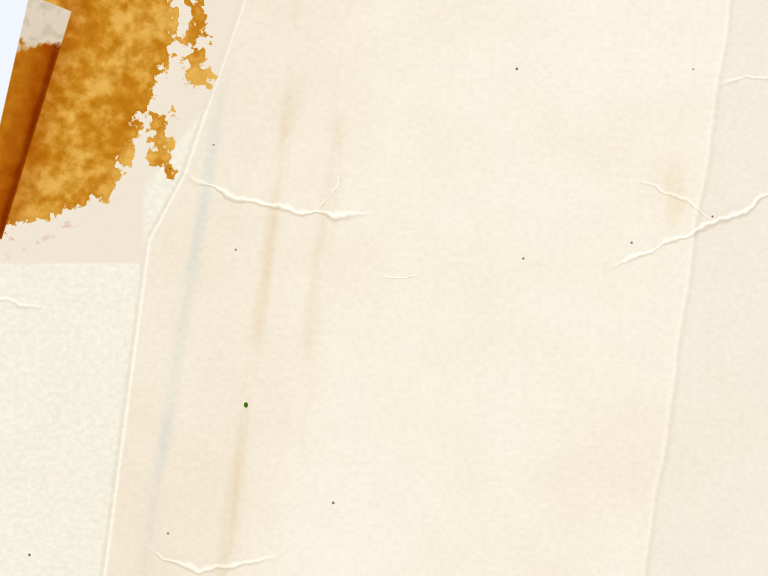
Write a WebGL 2 fragment shader that draws this texture.

```glsl
#version 300 es
precision highp float;
// Aged cream paper with folds, creases and a torn corner of amber tape stain.
// Layers of gradient noise give tint and tooth; straight leaning edges bound
// the stain, and bent ridge profiles draw the lit and shaded creases.
uniform vec2 u_resolution;
out vec4 fragColor;

const vec3 CREAM = vec3(0.985, 0.953, 0.888);
const vec3 TAN = vec3(0.955, 0.907, 0.820);
const vec3 AMBER = vec3(0.78, 0.51, 0.11);
const vec3 HONEY = vec3(0.88, 0.67, 0.30);
const vec3 BROWN = vec3(0.64, 0.31, 0.02);

vec2 hash2(vec2 p) {
  vec3 q = fract(p.xyx * vec3(0.1031, 0.1030, 0.0973));
  q += dot(q, q.yzx + 33.33);
  return fract((q.xx + q.yz) * q.zy);
}

float gradientAt(vec2 cell, vec2 f, vec2 corner) {
  float a = 6.2832 * hash2(cell + corner).x;
  return dot(vec2(cos(a), sin(a)), f - corner);
}

float noise(vec2 p) {
  vec2 c = floor(p), f = p - c;
  vec2 w = f * f * f * (f * (f * 6.0 - 15.0) + 10.0);
  float low = mix(gradientAt(c, f, vec2(0, 0)), gradientAt(c, f, vec2(1, 0)), w.x);
  float high = mix(gradientAt(c, f, vec2(0, 1)), gradientAt(c, f, vec2(1, 1)), w.x);
  return mix(low, high, w.y);
}

float fbm(vec2 p) {
  float sum = 0.0, amp = 0.7;
  for (int i = 0; i < 4; i++) {
    sum += amp * noise(p);
    p = mat2(1.6, 1.2, -1.2, 1.6) * p + 7.3;
    amp *= 0.55;
  }
  return sum;
}

float cover(float d, float soft) { return smoothstep(-soft, soft, d); }
float bell(float d, float width) { return exp(-d * d / (width * width)); }

float boxDepth(vec2 p, vec2 center, vec2 halfSize) {
  vec2 d = halfSize - abs(p - center);
  return min(d.x, d.y);
}

// Lit ridge with a shaded lower side, bent between a and b
float crease(vec2 p, vec2 a, vec2 b, float sag, float width) {
  vec2 dir = normalize(b - a), q = p - a;
  float t = dot(q, dir) / length(b - a);
  float s = dot(q, vec2(-dir.y, dir.x)) - sag * 4.0 * t * (1.0 - t);
  s -= 0.012 * noise(p * 22.0) + 0.004 * noise(p * 70.0);
  float fade = smoothstep(0.0, 0.2, t) * smoothstep(1.0, 0.75, t);
  float w = width * (0.75 + 0.7 * noise(p * 18.0 + 4.0));
  return fade * (bell(s, w) - 0.9 * bell(s + 1.9 * w, w));
}

// Sparse dark dots scattered over a grid
float specks(vec2 p, float scale, float px) {
  vec2 c = floor(p * scale), h = hash2(c + 11.0);
  vec2 center = (c + 0.2 + 0.6 * hash2(c + 47.0)) / scale;
  float radius = 0.0010 + 0.0012 * h.y;
  return step(h.x, 0.22) * cover(radius - length(p - center), px);
}

vec3 paper(vec2 p, float leftFold, float rightFold) {
  float lean = p.x - 0.14 * p.y;
  float left = cover(leftFold, 0.003), right = cover(-rightFold, 0.008);
  float band = (1.0 - left) * smoothstep(0.56, 0.30, lean);
  float tint = 0.20 + 0.55 * band + 0.7 * fbm(p * 2.6);
  vec3 col = mix(CREAM, TAN, clamp(tint, 0.0, 1.0));
  col = mix(col, vec3(0.965, 0.945, 0.875), 0.75 * left);
  col = mix(col, vec3(0.952, 0.918, 0.853), 0.6 * right);
  // Long leaning stains and a cool bruise
  float patchy = smoothstep(-0.25, 0.4, fbm(vec2(lean * 22.0, p.y * 4.0)));
  float streak = bell(lean - 0.388, 0.013) + 0.6 * bell(lean - 0.48, 0.018);
  col -= streak * patchy * vec3(0.035, 0.060, 0.090);
  float bruise = bell(lean - 0.246 - 0.025 * p.y, 0.012) * smoothstep(0.95, 0.8, p.y);
  col -= bruise * (0.4 + 0.6 * patchy) * vec3(0.065, 0.035, 0.010);
  col -= vec3(0.02, 0.04, 0.08) * bell(length(p - vec2(1.16, 0.66)), 0.06) * patchy;
  return col;
}

float creases(vec2 p) {
  float c = crease(p, vec2(0.31, 0.705), vec2(0.67, 0.63), -0.025, 0.0035);
  c += crease(p, vec2(1.04, 0.535), vec2(1.40, 0.70), -0.012, 0.0035);
  c += 0.8 * crease(p, vec2(0.24, 0.06), vec2(0.50, 0.055), -0.045, 0.003);
  c += 0.6 * crease(p, vec2(-0.03, 0.48), vec2(0.08, 0.46), 0.006, 0.003);
  c += 0.6 * crease(p, vec2(0.66, 0.528), vec2(0.73, 0.526), -0.004, 0.0025);
  c += 0.6 * crease(p, vec2(0.55, 0.635), vec2(0.60, 0.70), 0.0, 0.0025);
  c += 0.6 * crease(p, vec2(1.10, 0.69), vec2(1.24, 0.61), 0.01, 0.003);
  return c + 0.6 * crease(p, vec2(1.24, 0.86), vec2(1.38, 0.88), -0.005, 0.003);
}

// Amber residue, its pale halo, and the folded strip at the corner
vec3 tape(vec3 col, vec2 p, float leftFold, float px) {
  float grain = fbm(p * 42.0), blotch = fbm(p * 11.0 + 3.0);
  float lower = p.y - 0.60 - 0.30 * p.x;
  float film = cover(leftFold, px) * cover(0.25 - p.x + max(lower, 0.0), 0.008);
  col = mix(col, vec3(0.945, 0.893, 0.822), 0.8 * film * cover(p.y - 0.543, px));
  float rust = smoothstep(0.18, 0.4, grain) * smoothstep(-0.07, 0.0, lower);
  col = mix(col, vec3(0.74, 0.55, 0.43), 0.6 * rust * cover(0.13 - p.x, 0.04));
  float body = 0.305 - 0.45 * max(0.92 - p.y, 0.0) - p.x;
  float depth = max(body, boxDepth(p, vec2(0.342, 0.95), vec2(0.03, 0.11)) - 0.016);
  depth = max(depth, boxDepth(p, vec2(0.278, 0.75), vec2(0.022, 0.06)) - 0.008);
  depth = min(depth, lower);
  float stain = cover(depth + 0.045 * grain + 0.012 * blotch, 0.003 + px);
  vec3 amber = mix(AMBER, HONEY, smoothstep(-0.25, 0.45, blotch + 0.5 * grain));
  float edge = p.x - 0.125 + 0.307 * (0.983 - p.y);
  amber = mix(amber, BROWN, 0.45 * bell(edge, 0.03) + 0.25 * smoothstep(0.1, 0.5, -blotch));
  col = mix(col, amber + 0.10 * grain, stain);
  float outer = p.x - 0.049 + 0.226 * (1.0 - p.y);
  vec3 strip = mix(BROWN, AMBER, smoothstep(-0.01, -0.06, edge) * 0.6 + 0.5 * grain);
  strip -= vec3(0.14, 0.12, 0.01) * bell(edge + 0.006, 0.007);
  vec3 cap = vec3(0.88, 0.82, 0.73) - 0.18 * max(grain, 0.0);
  strip = mix(strip, cap, cover(p.y - 0.92 + 0.03 * grain, 0.01));
  float tip = cover(1.03 - 0.4 * p.x - p.y, px);
  col = mix(col, strip, cover(-edge, px) * cover(p.y - 0.585, px) * tip);
  return mix(col, vec3(0.95, 0.97, 1.0), cover(-outer, px) * cover(p.y - 0.75, px));
}

void main() {
  float px = 1.0 / u_resolution.y;
  vec2 p = gl_FragCoord.xy * px;
  float bend = 0.406 * max(p.y - 0.583, 0.0) - 0.198 * max(p.y - 0.696, 0.0);
  float leftFold = 0.182 + 0.134 * p.y + bend - p.x;
  float rightFold = 1.116 + 0.15 * p.y + 0.008 * noise(p * 9.0) - p.x;
  vec3 col = paper(p, leftFold, rightFold);
  // Paper tooth, lit from the upper left
  float tooth = noise(p * vec2(85, 110)) + 0.7 * noise(p * 190.0);
  col += tooth * mix(0.020, 0.032, cover(leftFold, 0.01)) + 0.012 * fbm(p * 14.0);
  float fold = bell(leftFold, 0.003) - bell(leftFold - 0.006, 0.004);
  fold += 0.6 * (bell(rightFold, 0.004) - bell(rightFold + 0.007, 0.005));
  col += (0.05 * fold + 0.11 * creases(p)) * vec3(0.8, 0.95, 1.1);
  col = tape(col, p, leftFold, px);
  col = mix(col, vec3(0.36, 0.25, 0.17), 0.8 * specks(p, 6.0, px));
  float green = cover(0.0045 - length((p - vec2(0.427, 0.297)) * vec2(1.3, 1)), px);
  fragColor = vec4(mix(col, vec3(0.25, 0.40, 0.08), green), 1.0);
}
```
